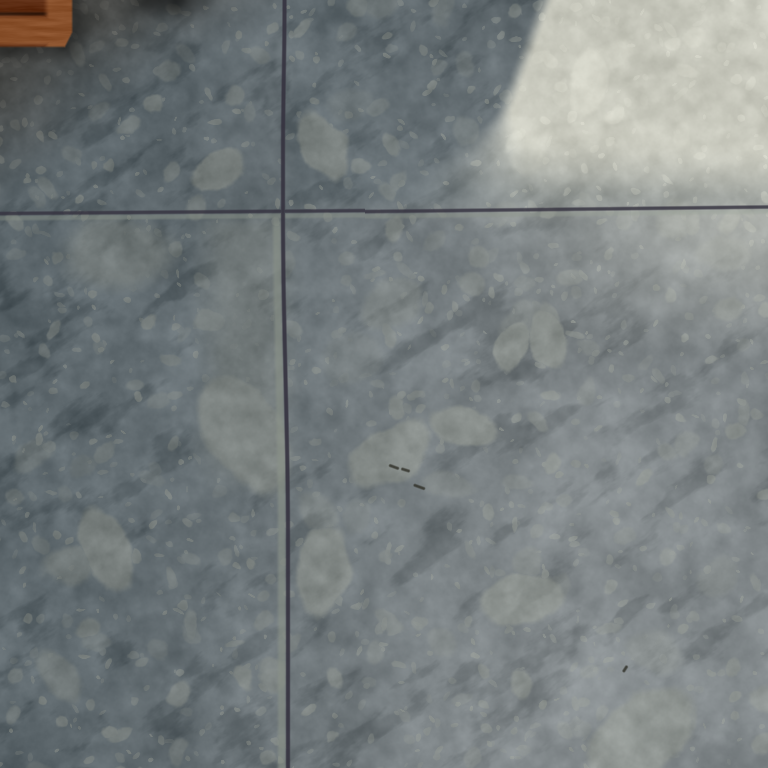
This texture is drawn by a WebGL 2 fragment shader. Its source:

```glsl
#version 300 es
precision highp float;
// Blue-grey terrazzo floor tiles with dark joints, a sunlit corner and a wooden foot.
uniform vec2 u_resolution;
out vec4 outColor;

const vec3 SHADE_BLUE = vec3(0.365, 0.405, 0.425);
const vec3 OPEN_GREY = vec3(0.515, 0.540, 0.550);
const vec3 CHIP_PALE = vec3(0.60, 0.62, 0.59);
const vec3 SUN_CREAM = vec3(0.83, 0.83, 0.78);
const vec3 SHADOW_BROWN = vec3(0.25, 0.245, 0.23);
const vec3 JOINT_DARK = vec3(0.21, 0.20, 0.25);
const vec3 BEVEL_PALE = vec3(0.54, 0.57, 0.53);
const vec3 WOOD_DARK = vec3(0.36, 0.17, 0.07);
const vec3 WOOD_LIGHT = vec3(0.60, 0.37, 0.21);
const float JOINT_HALF = 0.0026;
const float STONE_ASPECT = 0.60;

// Large stones: centre, half length, angle
const vec4 STONES[12] = vec4[12](
  vec4(0.605, 0.443, 0.046, -0.25), vec4(0.712, 0.560, 0.040, 2.00),
  vec4(0.666, 0.550, 0.034, 1.20), vec4(0.680, 0.219, 0.056, 0.20),
  vec4(0.420, 0.258, 0.060, 1.40), vec4(0.835, 0.040, 0.085, 0.75),
  vec4(0.318, 0.435, 0.090, 2.10), vec4(0.137, 0.284, 0.056, 2.00),
  vec4(0.510, 0.408, 0.060, 0.60), vec4(0.420, 0.810, 0.050, 2.10),
  vec4(0.285, 0.775, 0.042, 0.50), vec4(0.765, 0.895, 0.045, 1.40));
// Dark crumbs: centre, half length, angle
const vec4 CRUMBS[4] = vec4[4](
  vec4(0.513, 0.392, 0.005, -0.35), vec4(0.528, 0.388, 0.004, -0.30),
  vec4(0.546, 0.366, 0.006, -0.35), vec4(0.814, 0.129, 0.003, 1.00));

vec2 hash2(vec2 p) {
  vec3 q = fract(p.xyx * vec3(0.1031, 0.1030, 0.0973));
  q += dot(q, q.yzx + 33.33);
  return fract((q.xx + q.yz) * q.zy);
}

float noise(vec2 p) {
  vec2 i = floor(p), f = fract(p);
  f = f * f * (3.0 - 2.0 * f);
  return mix(mix(hash2(i).x, hash2(i + vec2(1, 0)).x, f.x),
             mix(hash2(i + vec2(0, 1)).x, hash2(i + vec2(1, 1)).x, f.x), f.y);
}

float fbm(vec2 p) {
  float sum = 0.0, amp = 0.5;
  for (int i = 0; i < 5; i++) {
    sum += amp * noise(p);
    p = mat2(1.6, 1.2, -1.2, 1.6) * p + 7.3;
    amp *= 0.5;
  }
  return sum;
}

vec2 turn(vec2 v, float a) {
  return mat2(cos(a), -sin(a), sin(a), cos(a)) * v;
}

// Soft mask of elongated chips, one possible chip per cell
float chips(vec2 p, float scale, float chance) {
  vec2 g = p * scale, cell = floor(g);
  float mask = 0.0;
  for (int y = -1; y <= 1; y++)
  for (int x = -1; x <= 1; x++) {
    vec2 id = cell + vec2(x, y), h = hash2(id + scale), k = hash2(id + scale * 3.0);
    vec2 d = turn(g - id - h, k.x * 6.28);
    float size = mix(0.18, 0.46, k.y * k.y);
    float shape = length(d / vec2(size, size * mix(0.45, 0.9, h.y)));
    float present = step(hash2(id + 51.0).x, chance);
    mask = max(mask, present * mix(0.35, 1.0, h.x) * (1.0 - smoothstep(0.75, 1.15, shape)));
  }
  return mask;
}

float band(float d, float halfWidth, float soft) {
  return 1.0 - smoothstep(halfWidth - soft, halfWidth + soft, abs(d));
}

void main() {
  vec2 p = gl_FragCoord.xy / u_resolution;
  float px = 1.0 / min(u_resolution.x, u_resolution.y);
  float cloud = fbm(p * 9.0), fine = fbm(p * 48.0 + 11.0);
  vec2 warped = p + 0.022 * (vec2(fbm(p * 24.0), fbm(p * 24.0 + 40.0)) - 0.5);

  // Stone ground: shaded left, open light right
  float light = smoothstep(0.05, 0.85, p.x + 0.18 * (0.5 - p.y));
  vec3 col = mix(SHADE_BLUE, OPEN_GREY, light);
  col = mix(col, SHADE_BLUE, 0.7 * smoothstep(0.72, 0.75, p.y) * smoothstep(0.36, 0.39, p.x));
  col += 0.14 * (cloud - 0.48) + 0.13 * (fine - 0.48);
  col -= 0.06 * smoothstep(0.55, 0.72, fbm(turn(p, 0.6) * vec2(14.0, 34.0)));

  // Scattered chips and large stones
  float chip = max(0.55 * chips(warped, 11.0, 0.40), 0.65 * chips(warped, 25.0, 0.45));
  chip = max(chip, 0.7 * chips(warped, 55.0, 0.35));
  for (int i = 0; i < 12; i++) {
    vec4 s = STONES[i];
    vec2 d = turn(warped - s.xy, s.w) / (s.z * vec2(1.0, STONE_ASPECT));
    chip = max(chip, 0.72 * (1.0 - smoothstep(0.86, 1.08, length(d))));
  }
  float paleBand = band(warped.x - 0.32, 0.05, 0.03) * smoothstep(0.34, 0.42, p.y) * (1.0 - smoothstep(0.70, 0.73, p.y));
  float palePatch = 1.0 - smoothstep(0.6, 1.2, length((warped - vec2(0.155, 0.67)) / vec2(0.08, 0.05)));
  chip = max(chip, max(0.45 * paleBand, 0.55 * palePatch));
  vec3 chipColor = mix(CHIP_PALE * 0.87, CHIP_PALE, light) + 0.16 * (fine - 0.48);
  col = mix(col, chipColor, chip * 0.8);

  // Sun patch with a slanted edge, and its spill below
  float edge = p.x - 0.64 - 0.37 * (p.y - 0.81);
  float blur = mix(0.11, 0.012, smoothstep(0.75, 0.86, p.y));
  float sun = smoothstep(-blur, blur, edge) * smoothstep(0.67, 0.83, p.y + 0.06 * (p.x - 0.7));
  float spill = 0.55 * smoothstep(0.50, 0.76, p.y) * smoothstep(0.55, 1.05, p.x);
  vec3 sunlit = SUN_CREAM + 0.14 * (fine - 0.5) + 0.10 * (cloud - 0.5) + 0.05 * chip;
  col = mix(col, sunlit, max(0.93 * sun, spill * (1.0 - smoothstep(0.72, 0.74, p.y))));

  // Corner shadow
  float shadow = smoothstep(-0.10, 0.13, p.y - 0.80 - 0.75 * p.x + 0.08 * (cloud - 0.5));
  col = mix(col, SHADOW_BROWN + 0.12 * (fine - 0.5) + 0.06 * chip, 0.85 * shadow);
  col *= 1.0 - 0.5 * smoothstep(0.97, 1.0, p.y) * band(p.x - 0.22, 0.04, 0.03);

  // Joints and their pale bevels
  float jointX = 0.3685 + 0.0065 * (1.0 - smoothstep(0.30, 0.72, p.y)) + 0.002 * smoothstep(0.8, 1.0, p.y);
  float jointY = p.x < 0.475 ? 0.722 + 0.008 * p.x : 0.7245 + 0.0114 * (p.x - 0.475);
  vec2 d = p - vec2(jointX, jointY);
  float soft = max(0.0014, px);
  col = mix(col, BEVEL_PALE, 0.6 * band(d.x + 0.008, 0.005, 0.003) * (1.0 - smoothstep(0.70, 0.73, p.y)));
  col = mix(col, BEVEL_PALE + 0.2 * spill, 0.45 * band(d.y + 0.006, 0.003, 0.002));
  float joint = max(band(d.x, JOINT_HALF, soft), 0.9 * band(d.y, JOINT_HALF * 0.85, soft));
  col = mix(col, JOINT_DARK, 0.92 * joint);

  // Crumbs
  for (int i = 0; i < 4; i++) {
    vec2 c = turn(p - CRUMBS[i].xy, CRUMBS[i].w);
    c.x = max(abs(c.x) - CRUMBS[i].z, 0.0);
    col = mix(col, vec3(0.20, 0.20, 0.17), 0.85 * band(length(c), 0.0018, soft));
  }

  // Wooden foot: dark top, lighter rim and side post
  float foot = max(p.x - 0.094 + 0.5 * max(0.958 - p.y, 0.0), 0.939 - p.y);
  float grain = fbm(p * vec2(18.0, 160.0));
  float rim = max(band(p.y - 0.960, 0.018, 0.004), smoothstep(0.055, 0.065, p.x));
  vec3 wood = mix(WOOD_DARK, WOOD_LIGHT, 0.75 * rim) + 0.16 * (grain - 0.5);
  wood *= 1.0 - 0.5 * band(p.y - 0.982, 0.002, 0.002) * (1.0 - smoothstep(0.055, 0.065, p.x));
  col *= 1.0 - 0.3 * (1.0 - smoothstep(0.0, 0.03, foot));
  col = mix(col, wood, 1.0 - smoothstep(-0.002, 0.002, foot));
  outColor = vec4(clamp(col, 0.0, 1.0), 1.0);
}
```
